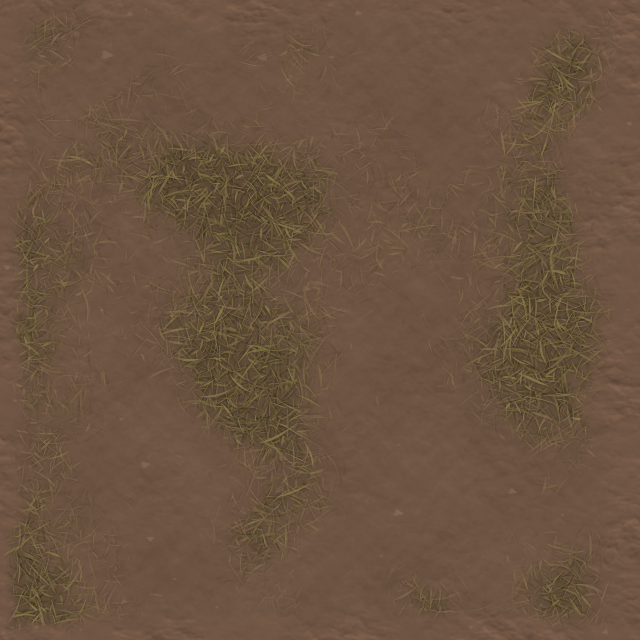
Write a WebGL 2 fragment shader that draws this texture.

```glsl
#version 300 es
precision highp float;
// Worn ground: smooth brown soil with lumpy borders and hazy tufts of grass.
// Cellular noise shapes lumps and tufts, layered sines mottle the soil,
// and stacked jittered grids scatter thin curved blades over it.

#define SEED 7u
#define BLADE_LAYERS 22
#define BLADE_CELL 0.034
#define BLADE_WIDTH 0.00125
#define TUFT_SCALE 4.6
#define GREEN_AMOUNT 0.95
#define DRY_OPACITY 0.48
#define GREEN_OPACITY 0.80
#define RELIEF 0.80
#define PEBBLE_SCALE 28.0

uniform vec2 u_resolution;
out vec4 fragColor;

const vec3 SOIL_DARK = vec3(0.388, 0.298, 0.238);
const vec3 SOIL_LIGHT = vec3(0.470, 0.364, 0.288);
const vec3 SOIL_RED = vec3(0.462, 0.345, 0.275);
const vec3 SHADE = vec3(0.310, 0.250, 0.172);
const vec3 DRY_DARK = vec3(0.375, 0.295, 0.210);
const vec3 DRY_LIGHT = vec3(0.560, 0.460, 0.325);
const vec3 GREEN_DARK = vec3(0.325, 0.275, 0.165);
const vec3 GREEN_LIGHT = vec3(0.555, 0.490, 0.295);
const vec3 PEBBLE = vec3(0.550, 0.450, 0.380);

// Four random values per grid cell and layer
vec4 hash4(vec2 cell, int layer) {
    uvec4 v = uvec4(uvec2(ivec2(cell)), uint(layer), SEED);
    v = v * 1664525u + 1013904223u;
    v += v.yzxy * v.wxyz;
    v ^= v >> 16u;
    v += v.yzxy * v.wxyz;
    return vec4(v >> 8u) / 16777216.0;
}

// Layered sines, turned and warped at every octave; about -1 to 1
float mottle(vec2 p) {
    float sum = 0.0, amp = 0.5;
    for (int i = 0; i < 5; i++) {
        p += 0.6 * sin(p.yx * 1.3 + float(i) * 2.1);
        sum += amp * sin(p.x) * sin(p.y);
        p = mat2(1.52, 1.18, -1.18, 1.52) * p + 3.7;
        amp *= 0.62;
    }
    return sum;
}

// Smooth cellular height
float lumps(vec2 p, int layer) {
    vec2 base = floor(p);
    float sum = 0.0;
    for (int k = 0; k < 9; k++) {
        vec2 cell = base + vec2(k % 3 - 1, k / 3 - 1);
        vec2 d = p - cell - hash4(cell, layer).xy;
        sum += exp(-9.0 * dot(d, d));
    }
    return -log(sum + 0.02) / 9.0;
}

// Summed soft tufts of random strength and radius
float tufts(vec2 p) {
    vec2 base = floor(p);
    float sum = 0.0;
    for (int k = 0; k < 9; k++) {
        vec2 cell = base + vec2(k % 3 - 1, k / 3 - 1);
        vec4 h = hash4(cell, 90);
        vec2 d = (p - cell - h.xy) / mix(0.36, 0.62, h.w);
        sum += 1.1 * h.z * exp(-dot(d, d));
    }
    return sum;
}

vec3 soil(vec2 uv, float edge, float pixel) {
    float tone = 0.23 * mottle(uv * 17.0) + 0.17 * mottle(uv * vec2(75.0, 110.0)) + 0.14 * mottle(uv * 210.0);
    vec3 col = mix(SOIL_DARK, SOIL_LIGHT, 0.5 + tone);
    col = mix(col, SOIL_RED, 0.45 * edge);

    // Slopes of two lump sizes, lit from above, broken into patches
    vec2 p = uv + 0.006 * vec2(mottle(uv * 37.0), mottle(uv.yx * 43.0)), up = vec2(0.001, 0.003);
    vec2 big = vec2(32.0, 52.0), small = vec2(85.0, 125.0);
    float slope = lumps((p + up) * big, 70) - lumps(p * big, 70);
    slope += 0.6 * (lumps((p + 0.5 * up) * small, 71) - lumps(p * small, 71));
    float patchy = clamp(0.6 + 0.9 * mottle(uv * 23.0 + 5.0), 0.1, 1.2);
    col *= 1.0 + RELIEF * slope * patchy * mix(0.28, 1.0, edge);

    // Sparse pebbles, mostly near the border
    vec2 cell = floor(uv * PEBBLE_SCALE);
    vec4 h = hash4(cell, 80);
    vec2 d = (uv * PEBBLE_SCALE - cell - mix(vec2(0.3), vec2(0.7), h.xy)) * vec2(1.0, 1.5);
    float outline = length(d) - mix(0.05, 0.22, h.w * h.w) * (1.0 + 0.25 * sin(3.0 * atan(d.y, d.x) + 9.0 * h.x));
    float soft = 1.5 * pixel * PEBBLE_SCALE;
    float chosen = step(h.z, mix(0.05, 0.2, edge));
    return mix(col, PEBBLE, 0.5 * chosen * smoothstep(soft, -soft, outline));
}

// Lay one layer of blades over the colour
vec3 addBlades(vec3 col, vec2 uv, int layer, float dry, float green, float pixel) {
    float height = float(layer) / float(BLADE_LAYERS - 1);
    vec2 p = uv / BLADE_CELL + float(layer) * vec2(0.37, 0.71);
    vec2 base = floor(p);
    for (int k = 0; k < 9; k++) {
        vec2 cell = base + vec2(k % 3 - 1, k / 3 - 1);
        vec4 a = hash4(cell, layer), b = hash4(cell, layer + 40);
        float angle = 6.2832 * a.z, reach = mix(0.2, 0.88, a.w * a.w);
        vec2 axis = vec2(cos(angle), sin(angle)), d = p - cell - a.xy;
        float t = dot(d, axis) / reach;
        if (abs(t) > 1.0) continue;
        float across = dot(d, vec2(-axis.y, axis.x)) + (b.x - 0.5) * 0.4 * reach * (1.0 - t * t);
        across *= BLADE_CELL;
        float width = BLADE_WIDTH * mix(0.4, 1.4, b.y * b.y) * (1.0 - t * t) * (1.2 - 0.4 * t);
        float body = smoothstep(0.6 * pixel, -0.6 * pixel, abs(across) - width);
        float shadow = smoothstep(0.0035, 0.0, abs(across + 0.0015)) * (1.0 - t * t);

        // Green blades need a dense tuft, dry ones also fill its rim
        float isGreen = smoothstep(b.z - 0.15, b.z + 0.15, green * 0.9);
        float present = smoothstep(b.w, b.w + 0.3, dry * 1.15);
        float tone = clamp(0.4 * height + 0.95 * a.x - 0.15 + 60.0 * across, 0.0, 1.0);
        vec3 blade = mix(mix(DRY_DARK, DRY_LIGHT, tone), mix(GREEN_DARK, GREEN_LIGHT, tone), isGreen);
        col *= 1.0 - 0.14 * shadow * present * (0.3 + 0.7 * green);
        col = mix(col, blade, body * present * mix(DRY_OPACITY, GREEN_OPACITY, max(isGreen, green)));
    }
    return col;
}

void main() {
    float pixel = 1.0 / min(u_resolution.x, u_resolution.y);
    vec2 uv = gl_FragCoord.xy * pixel;

    // Bare border, widest on the right
    vec2 rim = min(uv * vec2(2.0, 1.5), (u_resolution * pixel - uv) * vec2(0.75, 1.3));
    float edge = 1.0 - smoothstep(0.0, 0.1, min(rim.x, rim.y) + 0.03 * mottle(uv * 14.0));

    // Grass cover, ragged at several sizes
    float cover = tufts(uv * TUFT_SCALE + 0.12 * sin(uv.yx * 19.0));
    cover += 0.22 * mottle(uv * 30.0) + 0.14 * mottle(uv * 85.0 + 2.0);
    cover *= 1.0 - 0.85 * edge;
    float dry = smoothstep(0.0, 0.8, cover) * (1.0 - 0.7 * edge);
    float green = GREEN_AMOUNT * smoothstep(0.4, 1.1, cover);

    vec3 col = soil(uv, edge, pixel);
    col = mix(col, SHADE, 0.12 * dry + 0.38 * green);
    if (dry > 0.0) {
        for (int i = 0; i < BLADE_LAYERS; i++) col = addBlades(col, uv, i, dry, green, pixel);
    }
    fragColor = vec4(col, 1.0);
}
```
